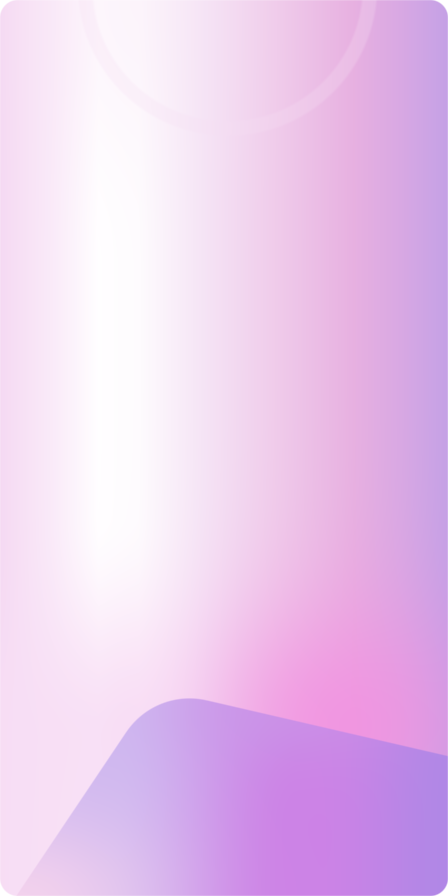
A WebGL 2 fragment shader for this background:

```glsl
#version 300 es
precision highp float;

uniform vec2 u_resolution;
out vec4 fragColor;

// Soft elliptical falloff, 1 at the centre
float glow(vec2 p, vec2 center, vec2 radius) {
    vec2 q = (p - center) / radius;
    return exp(-dot(q, q));
}

// Horizontal sweep: rgb colour and x position of each stop
vec3 sweep(float x) {
    vec4 stops[9] = vec4[9](
        vec4(0.96, 0.85, 0.95, 0.0), vec4(0.98, 0.92, 0.975, 0.12),
        vec4(1.0, 0.995, 1.0, 0.22), vec4(0.995, 0.985, 0.995, 0.31),
        vec4(0.96, 0.89, 0.96, 0.46), vec4(0.94, 0.80, 0.92, 0.61),
        vec4(0.905, 0.69, 0.88, 0.79), vec4(0.85, 0.66, 0.89, 0.89),
        vec4(0.77, 0.63, 0.90, 1.0));
    vec3 color = stops[0].rgb;
    for (int i = 1; i < 9; i++) {
        float t = clamp((x - stops[i - 1].w) / (stops[i].w - stops[i - 1].w), 0.0, 1.0);
        color = mix(color, stops[i].rgb, t);
    }
    return color;
}

// Wedge between two slanted edges, joined by a round corner
float wedgeDistance(vec2 p) {
    const float radius = 0.17;
    vec2 q = p - vec2(0.423, 0.271);
    vec2 leftEdge = vec2(0.557, 0.830);
    vec2 topEdge = vec2(0.974, -0.225);
    if (dot(q, leftEdge) > 0.0 && dot(q, topEdge) < 0.0) return length(q) - radius;
    float left = dot(q, vec2(-leftEdge.y, leftEdge.x));
    float top = dot(q, vec2(-topEdge.y, topEdge.x));
    return max(left, top) - radius;
}

vec3 wedgeColor(vec2 p) {
    vec3 lilac = vec3(0.81, 0.72, 0.94);
    vec3 orchid = vec3(0.80, 0.51, 0.90);
    vec3 violet = vec3(0.69, 0.53, 0.90);
    vec3 color = mix(lilac, orchid, smoothstep(0.25, 0.66, p.x + 0.12 * (0.2 - p.y)));
    color = mix(color, violet, smoothstep(0.70, 1.02, p.x));
    color = mix(color, vec3(0.79, 0.60, 0.91), 0.6 * glow(p, vec2(0.62, 0.42), vec2(0.25, 0.12)));
    return mix(color, vec3(0.95, 0.82, 0.93), glow(p, vec2(0.04, -0.02), vec2(0.30, 0.20)));
}

void main() {
    vec2 p = gl_FragCoord.xy / u_resolution * vec2(1.0, 2.0);
    float pixel = 1.0 / u_resolution.x;

    // Sweep with a tinted top and pink light rising from below
    vec3 color = sweep(p.x);
    color = mix(color, vec3(0.97, 0.89, 0.96), 0.3 * smoothstep(1.4, 2.0, p.y) * glow(p, vec2(0.25, 2.0), vec2(0.25, 0.8)));
    color = mix(color, vec3(0.97, 0.87, 0.96), 0.85 * smoothstep(0.85, 0.35, p.y) * smoothstep(0.55, 0.25, p.x));
    color = mix(color, vec3(0.95, 0.56, 0.88), 0.8 * glow(p, vec2(0.75, 0.38), vec2(0.30, 0.28)));

    // Faint ring hanging from the top
    float ring = abs(length(p - vec2(0.508, 2.031)) - 0.318) - 0.016;
    color = mix(color, vec3(0.96, 0.87, 0.95), 0.28 * smoothstep(0.004, -0.004, ring));

    // Foreground wedge
    color = mix(color, wedgeColor(p), smoothstep(pixel, -pixel, wedgeDistance(p)));

    // Rounded white canvas corners
    vec2 inset = abs(p - vec2(0.5, 1.0)) - vec2(0.5, 1.0) + 0.04;
    float corner = length(max(inset, 0.0)) - 0.04;
    color = mix(color, vec3(1.0), smoothstep(-pixel, pixel, corner));

    fragColor = vec4(color, 1.0);
}
```
